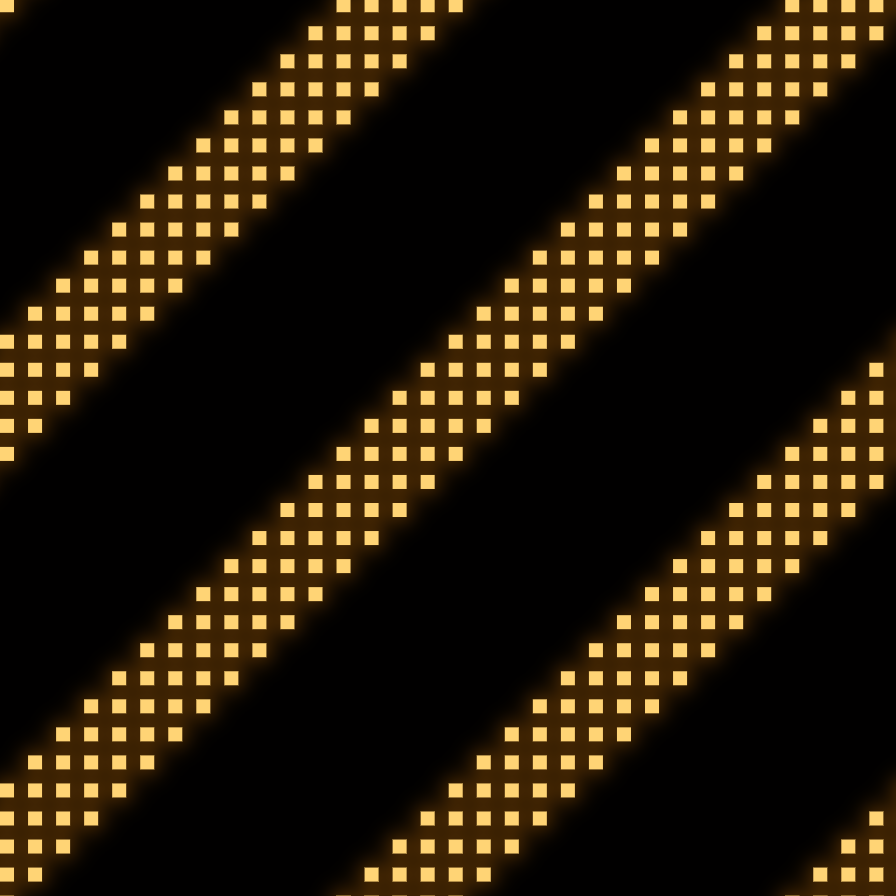
Write a Shadertoy shader that draws this pattern.

```glsl
// Five lit diagonals out of every sixteen
float isLit(vec2 cell) {
    return 1.0 - step(4.5, mod(cell.x + cell.y + 4.0, 16.0));
}

float squareDistance(vec2 p, float halfSize) {
    vec2 d = abs(p) - halfSize;
    return length(max(d, 0.0)) + min(max(d.x, d.y), 0.0);
}

// Sum of soft halos from the neighbouring lamps
float haloSum(vec2 cell, vec2 local) {
    float sum = 0.0;
    for (int y = -1; y <= 1; y++) {
        for (int x = -1; x <= 1; x++) {
            vec2 offset = vec2(x, y);
            vec2 d = local - offset;
            sum += isLit(cell + offset) * exp(-dot(d, d) / 0.405);
        }
    }
    return min(sum * 0.786, 1.0);
}

void mainImage(out vec4 fragColor, in vec2 fragCoord) {
    // Lamp grid, rows counted downwards
    vec2 uv = fragCoord / iResolution.y;
    vec2 grid = vec2(uv.x, 1.002 - uv.y) * 31.95 + 0.25;
    vec2 cell = floor(grid);
    vec2 local = fract(grid) - 0.5;
    float pixel = 31.95 / iResolution.y;

    // Amber glow on black
    vec3 color = mix(vec3(0.003, 0.0, 0.0), vec3(0.25, 0.14, 0.01), haloSum(cell, local));

    // Square lamps
    float edge = squareDistance(local, 0.25);
    float lamp = isLit(cell) * clamp(0.5 - edge / pixel, 0.0, 1.0);
    color = mix(color, vec3(1.0, 0.83, 0.46), lamp);

    fragColor = vec4(color, 1.0);
}
```
